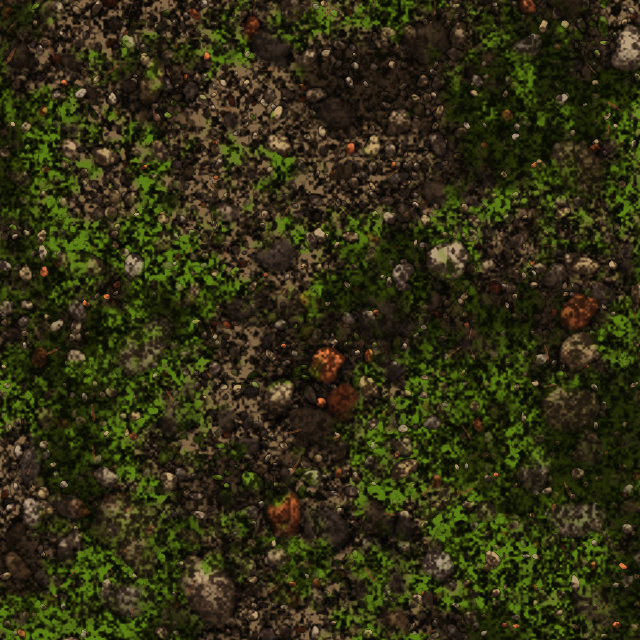
Write a Shadertoy shader that draws this texture.

```glsl
// Damp forest floor: mottled soil and moss strewn with half-buried pebbles.
// Pebbles come from jittered grids at several scales, lit from above;
// layered noise supplies the grit, the moss patches and the dark hollows.

float hash(vec2 p) {
    vec3 q = fract(p.xyx * 0.1031);
    q += dot(q, q.yzx + 33.33);
    return fract((q.x + q.y) * q.z);
}

float noise(vec2 p) {
    vec2 i = floor(p), f = fract(p);
    f = f * f * (3.0 - 2.0 * f);
    float low = mix(hash(i), hash(i + vec2(1, 0)), f.x);
    float high = mix(hash(i + vec2(0, 1)), hash(i + vec2(1, 1)), f.x);
    return mix(low, high, f.y);
}

float fbm(vec2 p) {
    float sum = 0.0, weight = 0.533;
    for (int i = 0; i < 4; i++) {
        sum += weight * noise(p);
        p = mat2(1.6, 1.2, -1.2, 1.6) * p + 7.3;
        weight *= 0.5;
    }
    return sum;
}

// Blends three colours along t from 0 to 1
vec3 ramp(vec3 dark, vec3 middle, vec3 light, float t) {
    t = clamp(t, 0.0, 1.0);
    return mix(mix(dark, middle, min(t * 2.0, 1.0)), light, max(t * 2.0 - 1.0, 0.0));
}

vec3 soilColor(float t) {
    return ramp(vec3(0.05, 0.038, 0.02), vec3(0.24, 0.18, 0.12), vec3(0.50, 0.40, 0.27), t);
}

vec3 mossColor(float t) {
    return ramp(vec3(0.035, 0.045, 0.006), vec3(0.17, 0.21, 0.03), vec3(0.36, 0.50, 0.08), t);
}

vec3 stoneColor(float t, float id) {
    vec3 tint = mix(vec3(0.96, 0.98, 1.12), vec3(1.05, 0.99, 0.86), fract(id * 17.0));
    tint = mix(tint, vec3(1.25, 0.78, 0.55), step(0.92, fract(id * 41.0)));
    return tint * ramp(vec3(0.05, 0.038, 0.025), vec3(0.28, 0.215, 0.155), vec3(0.72, 0.63, 0.47), t);
}

// Scattered rounded bodies: x cover, y light, z random id, w contact shadow
vec4 scatter(vec2 uv, float cells, float share, float thinness, float seed) {
    vec2 p = uv * cells + seed;
    vec2 base = floor(p);
    vec4 result = vec4(0.0);
    for (int y = -1; y <= 1; y++)
    for (int x = -1; x <= 1; x++) {
        vec2 cell = base + vec2(x, y);
        if (hash(cell + 3.1) > share) continue;
        vec2 jitter = vec2(hash(cell + 11.7), hash(cell + 23.9));
        vec2 offset = p - cell - 0.25 - 0.5 * jitter;
        float size = mix(0.24, 0.46, hash(cell + 41.3));
        float angle = 6.2832 * hash(cell + 67.1);
        float c = cos(angle), s = sin(angle);
        vec2 q = mat2(c, -s, s, c) * offset / size;
        q.y /= mix(thinness, min(1.0, thinness * 1.8), hash(cell + 83.7));
        float dist = length(q) - 1.0 + 0.45 * (noise(p * 4.0) - 0.5);
        float cover = smoothstep(0.1, -0.1, dist);
        float shadow = smoothstep(0.5, 0.0, dist) * (1.0 - cover);
        result.w = max(result.w, shadow);
        if (cover > result.x) {
            float rim = 1.0 - 0.45 * smoothstep(-0.35, 0.05, dist);
            float light = clamp(0.85 + 0.4 * offset.y / size, 0.3, 1.2) * rim;
            result.xyz = vec3(cover, light, hash(cell + 97.3));
        }
    }
    return result;
}

void mainImage(out vec4 fragColor, in vec2 fragCoord) {
    vec2 uv = fragCoord / iResolution.y;

    // Fine grit, broad hollows and moss patches
    float grit = 0.40 * noise(uv * 140.0) + 0.38 * noise(uv * 250.0 + 9.0) + 0.22 * noise(uv * 60.0);
    grit = smoothstep(0.24, 0.78, grit);
    float openness = smoothstep(0.28, 0.68, fbm(uv * 8.0 + 31.0));
    float mossField = 0.7 * fbm(uv * 5.0 + 4.0) + 0.3 * fbm(uv * 34.0);
    float moss = smoothstep(0.44, 0.56, mossField);
    float lush = smoothstep(0.57, 0.72, fbm(uv * 17.0 + 51.0));

    // Ground
    float tone = grit * mix(0.4, 1.25, openness);
    vec3 color = mix(soilColor(tone), mossColor(tone + 0.6 * lush * grit), moss);

    // Pebbles, from gravel up to large stones
    float cells = 64.0;
    for (int i = 0; i < 5; i++) {
        float layer = float(i);
        vec4 stone = scatter(uv, cells, 0.48 - 0.05 * layer, 0.5, 19.0 * layer);
        float paleness = stone.z * stone.z;
        float stoneTone = stone.y * (0.3 + 0.8 * paleness) * mix(0.4, 1.25, grit);
        vec3 surface = stoneColor(stoneTone, stone.z);
        surface = mix(surface, mossColor(stoneTone * 0.9 + 0.25 * grit), lush * 0.85);
        float exposed = 1.0 - 0.9 * moss * (1.0 - paleness);
        color *= 1.0 - 0.5 * stone.w * exposed;
        color = mix(color, surface, stone.x * exposed);
        cells *= 0.58;
    }

    // Sparse dry fibres
    vec4 fibre = scatter(uv, 32.0, 0.07, 0.1, 140.0);
    vec3 fibreColor = vec3(0.46, 0.27, 0.15) * mix(0.5, 1.2, grit);
    color = mix(color, fibreColor, fibre.x * 0.7);

    fragColor = vec4(clamp(color, 0.0, 1.0), 1.0);
}
```
